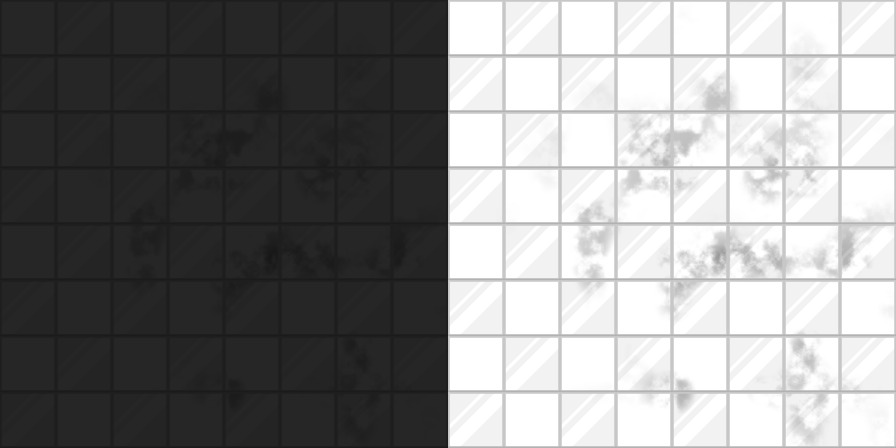
This texture is drawn by a Shadertoy shader. Its source:

```glsl
float hash(vec2 p) {
    vec3 q = fract(p.xyx * vec3(0.1031, 0.1030, 0.0973));
    q += dot(q, q.yzx + 33.33);
    return fract((q.x + q.y) * q.z);
}

float noise(vec2 p) {
    vec2 i = floor(p), f = fract(p);
    f = f * f * (3.0 - 2.0 * f);
    return mix(mix(hash(i), hash(i + vec2(1, 0)), f.x),
               mix(hash(i + vec2(0, 1)), hash(i + vec2(1, 1)), f.x), f.y);
}

float fbm(vec2 p) {
    float sum = 0.0, amplitude = 0.5;
    for (int i = 0; i < 4; i++) {
        sum += amplitude * noise(p);
        p = p * 2.03 + 17.3;
        amplitude *= 0.5;
    }
    return sum;
}

// Antialiased coverage of a signed distance, positive inside
float cover(float d, float px) {
    return clamp(d / px + 0.5, 0.0, 1.0);
}

float band(float x, float lo, float hi, float px) {
    return cover(min(x - lo, hi - x), px);
}

// Cloudy smudges, densest right of the block's centre
float grime(vec2 p) {
    vec2 fromBlot = p - vec2(4.9, 3.6);
    float spread = 1.0 - smoothstep(1.5, 4.5, length((p - vec2(5.0, 3.2)) * vec2(1.0, 0.85)));
    float patches = smoothstep(0.5, 0.9, noise(p * 1.3 + 5.7)) * spread;
    patches += 0.9 * exp(-9.0 * dot(fromBlot, fromBlot));
    return patches * smoothstep(0.3, 0.7, fbm(p * 4.5));
}

void mainImage(out vec4 fragColor, in vec2 fragCoord) {
    float px = 8.0 / iResolution.y;
    vec2 p = fragCoord * px;
    vec2 cell = floor(p), f = fract(p);

    // Alternate tiles carry diagonal gloss bands
    float shade = 1.0;
    if (mod(cell.x + cell.y, 2.0) < 0.5) {
        float diagonal = f.x - f.y;
        float gloss = band(diagonal, -0.15, 0.2, px * 1.4)
                    + band(diagonal, -0.39, -0.31, px * 1.4);
        shade = mix(0.95, 1.0, min(gloss, 1.0));
    }

    // Both halves share the same wear
    shade -= 0.27 * grime(vec2(mod(p.x, 8.0), p.y));

    // Tile rim, darker along the bottom
    vec2 edge = min(f, 1.0 - f);
    float rim = cover(1.0 / 32.0 - min(edge.x, edge.y), px);
    float bottom = cover(1.0 / 32.0 - f.y, px);
    shade = mix(shade, mix(0.78, 0.70, bottom), rim);

    // Dark left half, white right half
    float tint = mix(0.15, 1.0, cover(p.x - 0.5 * iResolution.x * px, px * 0.5));
    fragColor = vec4(vec3(shade * tint), 1.0);
}
```
